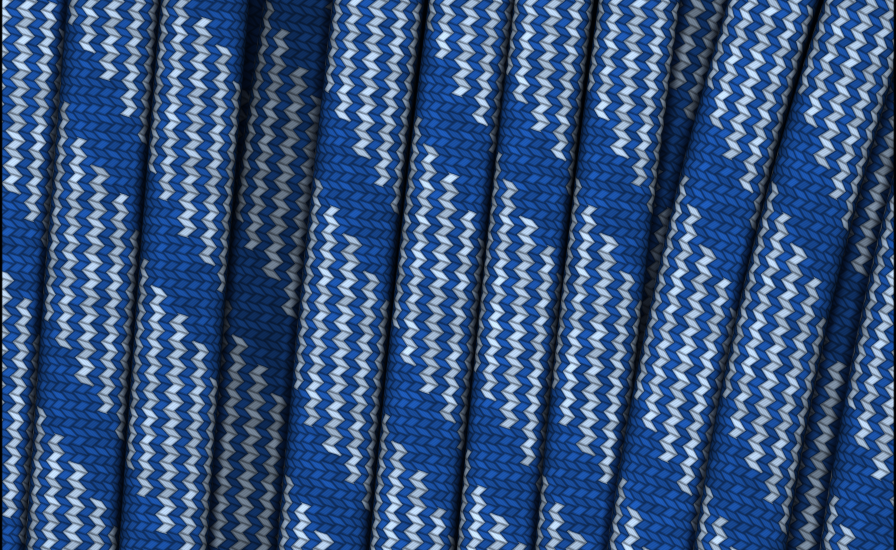
This texture is drawn by a WebGL 2 fragment shader. Its source:

```glsl
#version 300 es
precision highp float;
// Tilted braided cords lying side by side, blue with pale zigzag strands.
// Each cord is a shaded cylinder wrapped in slanted stitches; the pale strands
// are broken by spiral blue bands. Sunken cords are painted first, then the top ones.
uniform vec2 u_resolution;
out vec4 fragColor;

// Lengths are in canvas heights.
const float STITCH_WIDTH = 0.0225;
const float STITCH_HEIGHT = 0.0158;
const float ZIGZAG = 0.75;         // sideways swing, in stitches
const float BAND_PERIOD = 0.54;
const float BAND_HALF = 0.14;      // as a share of the period
const float BAND_SLOPE = 1.15;
const float BOW = 0.4;
const float SHADOW_REACH = 0.022;
const float SIDE_BORDER = 0.004;
const int SAMPLES = 3;
const vec3 BLUE = vec3(0.095, 0.285, 0.580);
const vec3 PALE = vec3(0.640, 0.730, 0.835);
const vec3 GAP = vec3(0.030, 0.055, 0.100);
const vec3 SHADE_TINT = vec3(0.30, 0.33, 0.38);

// Cord: x at top, x at bottom, radius, height of one blue band.
const int SUNKEN_COUNT = 4;
const vec4 SUNKEN[SUNKEN_COUNT] = vec4[](
  vec4(0.485, 0.280, 0.070, 0.90), vec4(0.565, 0.435, 0.085, 0.41),
  vec4(1.270, 1.060, 0.070, 0.75), vec4(1.700, 1.465, 0.078, 0.41));
const int TOP_COUNT = 10;
const vec4 TOP[TOP_COUNT] = vec4[](
  vec4(0.050, -0.030, 0.078, 0.58), vec4(0.208, 0.131, 0.086, 0.77),
  vec4(0.373, 0.297, 0.081, 0.50), vec4(0.689, 0.587, 0.084, 0.64),
  vec4(0.858, 0.750, 0.079, 0.75), vec4(1.008, 0.903, 0.073, 0.68),
  vec4(1.163, 1.047, 0.075, 0.64), vec4(1.407, 1.186, 0.083, 0.62),
  vec4(1.583, 1.345, 0.085, 0.61), vec4(1.800, 1.578, 0.088, 0.05));

float hash(vec2 p) {
  vec3 h = fract(vec3(p.xyx) * 0.1031);
  h += dot(h, h.yzx + 33.33);
  return fract((h.x + h.y) * h.z);
}

// Colour of the braid at an arc across the cord and a length along it.
vec3 weave(float arc, float along, float bandHeight, float seed) {
  float row = along / STITCH_HEIGHT;
  float zig = abs(fract(row * 0.5) - 0.5) * 2.0;
  float column = arc / STITCH_WIDTH + ZIGZAG * (zig - 0.5) + 0.5;
  vec2 stitch = vec2(column, row + 0.35 * (fract(column) - 0.5));
  vec2 id = floor(stitch);
  vec2 local = fract(stitch) - 0.5;

  // Every second column is pale, except inside the spiral bands.
  float spiral = (id.y + 0.5) * STITCH_HEIGHT + BAND_SLOPE * id.x * STITCH_WIDTH;
  float band = abs(fract((spiral - bandHeight) / BAND_PERIOD + 0.5) - 0.5);
  bool pale = mod(id.x, 2.0) < 0.5 && band > BAND_HALF;

  // Rounded stitches with dark creases, fine fibres and uneven dye.
  float tone = hash(id + seed * 17.0);
  vec2 rim = smoothstep(vec2(0.52), vec2(0.26), abs(local));
  float relief = mix(0.60, 1.06, rim.x * rim.y);
  float fibre = 1.0 + 0.05 * sin(local.x * 26.0 + tone * 6.0);
  vec3 yarn = pale ? PALE : BLUE;
  return yarn * relief * fibre * mix(0.86, 1.10, tone);
}

// Paints one cord over the colour below it, with a soft shadow beside it.
vec3 paintCord(vec3 below, vec2 p, vec4 cord, float seed, float reach, float dim) {
  float tilt = cord.x - cord.y;
  float axis = mix(cord.y, cord.x, p.y) - BOW * tilt * tilt * 4.0 * p.y * (1.0 - p.y);
  float offset = p.x - axis;
  float outside = abs(offset) - cord.z;
  if (outside > reach) return below;
  vec3 shadowed = below * mix(SHADE_TINT, vec3(1.0), smoothstep(0.0, reach, outside));
  float pixel = 0.7 / u_resolution.y;
  float cover = smoothstep(pixel, -pixel, outside);
  if (cover <= 0.0) return shadowed;

  float q = clamp(offset / cord.z, -0.999, 0.999);
  float along = (p.y + offset * tilt) / sqrt(1.0 + tilt * tilt);
  vec3 color = weave(asin(q) * cord.z, along, cord.w, seed);
  float facing = sqrt(1.0 - q * q);
  float light = mix(0.22, 1.04, smoothstep(0.0, 0.85, facing)) - 0.07 * q;
  light *= dim * mix(0.95, 1.05, hash(vec2(seed, 3.0)));
  return mix(shadowed, color * light, cover);
}

vec3 scene(vec2 p) {
  vec3 color = GAP;
  for (int i = 0; i < SUNKEN_COUNT; i++)
    color = paintCord(color, p, SUNKEN[i], float(i) + 20.0, 0.04, 0.62);
  for (int i = 0; i < TOP_COUNT; i++)
    color = paintCord(color, p, TOP[i], float(i), SHADOW_REACH, 1.0);
  return color;
}

void main() {
  // Average a small grid of samples inside each pixel.
  vec3 sum = vec3(0.0);
  for (int j = 0; j < SAMPLES; j++)
    for (int i = 0; i < SAMPLES; i++) {
      vec2 jitter = (vec2(i, j) + 0.5) / float(SAMPLES) - 0.5;
      sum += scene((gl_FragCoord.xy + jitter) / u_resolution.y);
    }
  vec3 color = sum / float(SAMPLES * SAMPLES);

  // Dark border along the left and right sides.
  float x = gl_FragCoord.x / u_resolution.y;
  float side = min(x, u_resolution.x / u_resolution.y - x);
  color *= smoothstep(SIDE_BORDER - 0.002, SIDE_BORDER + 0.002, side);
  fragColor = vec4(color, 1.0);
}
```
